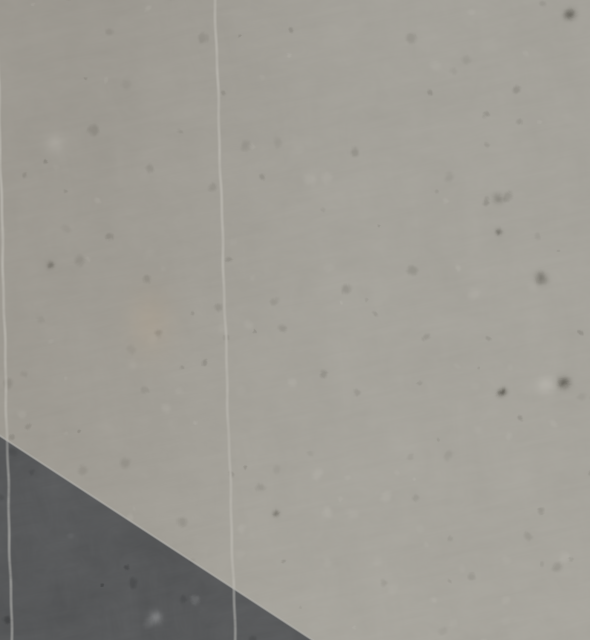
Write a Shadertoy shader that draws this texture.

```glsl
// Pale stone wall meeting a dark slab along a sloping edge, with two thin joints.
// Half planes and line distances set the layout; layered sines give the mottling
// and brushed grain, and cellular noise scatters the pits and pale flecks.

// Lengths are in canvas heights, origin at the lower left.
const vec3 WALL_LEFT = vec3(0.617, 0.603, 0.572);
const vec3 WALL_RIGHT = vec3(0.650, 0.640, 0.610);
const vec3 SLAB = vec3(0.343, 0.348, 0.353);
const vec3 WALL_JOINT = vec3(0.710, 0.699, 0.670);
const vec3 SLAB_JOINT = vec3(0.600, 0.600, 0.590);
const vec3 EDGE_LIGHT = vec3(0.710, 0.705, 0.685);
const float EDGE_HEIGHT = 0.319;
const float EDGE_SLOPE = -0.6535;
const vec2 MAIN_JOINT = vec2(0.3675, -0.0315);  // foot x, lean
const vec2 SIDE_JOINT = vec2(0.0185, -0.0235);
const float JOINT_HALF_WIDTH = 0.0026;
const float MOTTLE_GAIN = 0.010;
const float GRAIN_GAIN = 0.006;

// Larger marks: centre, radius, darkness (negative is pale)
const vec4 STAINS[11] = vec4[11](
    vec4(0.891, 0.978, 0.009, 0.20), vec4(0.779, 0.690, 0.009, 0.10),
    vec4(0.779, 0.638, 0.006, 0.15), vec4(0.845, 0.566, 0.010, 0.15),
    vec4(0.785, 0.387, 0.007, 0.24), vec4(0.881, 0.402, 0.010, 0.22),
    vec4(0.078, 0.586, 0.006, 0.14), vec4(0.432, 0.198, 0.006, 0.14),
    vec4(0.243, 0.035, 0.011, -0.14), vec4(0.853, 0.398, 0.016, -0.05),
    vec4(0.085, 0.776, 0.016, -0.04));

vec3 hash3(vec2 cell) {
    vec3 q = fract(vec3(cell.xyx) * vec3(0.1031, 0.1030, 0.0973));
    q += dot(q, q.yxz + 33.33);
    return fract((q.xxy + q.yzz) * q.zyx);
}

// Rotated, self-warped sines, roughly -1 to 1
float layeredSines(vec2 p) {
    const mat2 TURN = mat2(0.80, 0.60, -0.60, 0.80);
    float sum = 0.0, gain = 0.5;
    for (int i = 0; i < 5; i++) {
        p = TURN * p + 1.7;
        p += 0.7 * sin(p.yx * 1.3 + float(i));
        sum += gain * sin(p.x) * cos(p.y);
        p *= 1.85;
        gain *= 0.62;
    }
    return sum;
}

// Soft spots in a random share of the cells
float flecks(vec2 p, float share) {
    vec2 cell = floor(p);
    float cover = 0.0;
    for (int y = -1; y <= 1; y++)
    for (int x = -1; x <= 1; x++) {
        vec2 id = cell + vec2(x, y);
        vec3 rnd = hash3(id);
        float chosen = step(1.0 - share, rnd.z);
        float radius = mix(0.10, 0.32, hash3(id + 47.0).x);
        float spot = 1.0 - smoothstep(0.2, 1.0, length(p - id - rnd.xy) / radius);
        cover = max(cover, chosen * spot * mix(0.35, 1.0, hash3(id + 91.0).y));
    }
    return cover;
}

float jointMask(vec2 p, vec2 joint, float soften) {
    float wobble = 0.0006 * sin(p.y * 31.0) + 0.0004 * sin(p.y * 83.0);
    float d = abs(p.x - joint.x - joint.y * p.y - wobble);
    return 1.0 - smoothstep(0.0, JOINT_HALF_WIDTH + soften, d);
}

float stainShade(vec2 p) {
    vec2 ragged = p + 0.0025 * vec2(layeredSines(p * 95.0), layeredSines(p * 95.0 + 8.0));
    float shade = 0.0;
    for (int i = 0; i < 11; i++) {
        vec2 offset = (ragged - STAINS[i].xy) / STAINS[i].z;
        shade += STAINS[i].w * exp(-1.3 * dot(offset, offset));
    }
    return shade;
}

void mainImage(out vec4 fragColor, in vec2 fragCoord) {
    vec2 p = fragCoord / iResolution.y;
    float pixel = 1.0 / iResolution.y;

    // Signed distance to the sloping edge, positive on the wall
    float edge = (p.y - EDGE_HEIGHT - EDGE_SLOPE * p.x) / length(vec2(1.0, EDGE_SLOPE));
    float wallMask = smoothstep(-pixel, pixel, edge);

    // Broad light: dimmer left panel and top, brighter foot of the wall
    float across = smoothstep(0.0, 0.62, p.x + 0.12 * (0.5 - p.y));
    vec3 wall = mix(WALL_LEFT, WALL_RIGHT, across);
    wall += 0.012 * (0.5 - p.y) * vec3(1.0, 1.0, 0.9);
    vec2 warmOffset = (p - vec2(0.235, 0.495)) / vec2(0.035, 0.05);
    wall += vec3(0.020, 0.004, -0.012) * exp(-dot(warmOffset, warmOffset));
    vec3 color = mix(SLAB, wall, wallMask);

    // Mottling and slightly tilted brushed grain
    float mottle = layeredSines(p * 19.0) + 0.6 * layeredSines(p * 58.0 + 4.0);
    vec2 grainAxis = vec2(p.x + 0.25 * p.y, p.y - 0.18 * p.x);
    float grain = layeredSines(grainAxis * vec2(42.0, 165.0));
    color += MOTTLE_GAIN * mix(1.5, 0.75, wallMask) * mottle + GRAIN_GAIN * grain;

    // Scattered pits, pale flecks and the larger stains
    vec2 rough = p + 0.004 * vec2(layeredSines(p * 70.0), layeredSines(p * 70.0 + 5.0));
    color -= 0.065 * flecks(rough * 27.0 + 3.0, 0.15);
    color += mix(0.065, 0.025, wallMask) * flecks(rough * 24.0 + 60.0, 0.12);
    color -= stainShade(p);

    // Joints and the lit rim of the slab
    float wear = 0.78 + 0.22 * layeredSines(vec2(3.0, p.y * 46.0));
    float joints = max(jointMask(p, MAIN_JOINT, pixel), jointMask(p, SIDE_JOINT, pixel));
    color = mix(color, mix(SLAB_JOINT, WALL_JOINT, wallMask), joints * wear);
    float rim = 1.0 - smoothstep(0.0, 0.0014 + pixel, abs(edge));
    color = mix(color, EDGE_LIGHT, 0.65 * rim);

    fragColor = vec4(clamp(color, 0.0, 1.0), 1.0);
}
```
